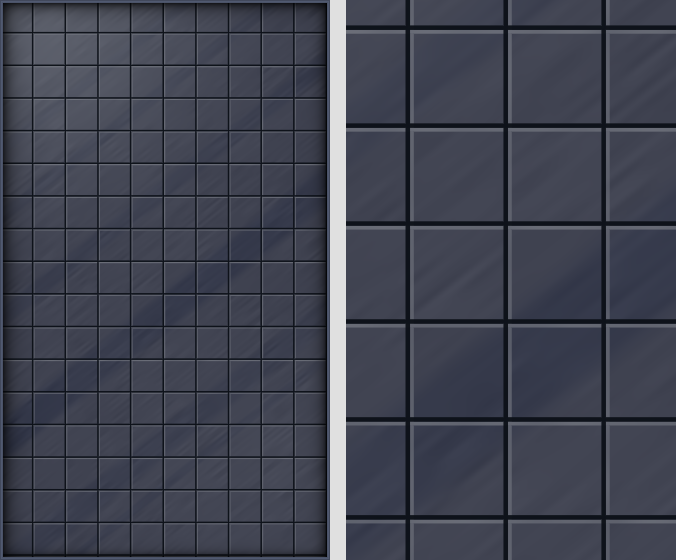
Left: the whole. Right: its middle third, enlarged.
This pattern is drawn by a Shadertoy shader. Its source:

```glsl
// Lengths are fractions of the canvas height
const float PITCH = 0.0583;
const float GROOVE_HALF = 0.00135;
const float BEVEL_HALF = 0.0011;
const float BEVEL_OFFSET = 0.0025;
const float FRAME_WIDTH = 0.0052;
const float SHADOW_REACH = 0.014;
const float STREAK_SLOPE = 0.79;
const float SCRATCH_FREQ = 210.0;
const float SCRATCH_GAIN = 0.042;

const vec3 SLATE = vec3(0.243, 0.254, 0.310);
const vec3 STREAK_BLUE = vec3(0.190, 0.208, 0.280);
const vec3 GLOW = vec3(0.115, 0.118, 0.108);
const vec3 GROOVE = vec3(0.045, 0.062, 0.090);
const vec3 BEVEL = vec3(0.415, 0.428, 0.468);
const vec3 FRAME = vec3(0.315, 0.350, 0.440);

// Diagonal streaks: centre, half width, strength
const vec3 STREAKS[6] = vec3[6](
    vec3(0.27, 0.012, 0.40), vec3(0.39, 0.014, 0.45),
    vec3(0.57, 0.020, 0.60), vec3(0.79, 0.038, 1.00),
    vec3(1.02, 0.030, 0.55), vec3(1.10, 0.010, 0.50));

float hash(vec2 p) {
    vec3 q = fract(p.xyx * vec3(0.1031, 0.1030, 0.0973));
    q += dot(q, q.yzx + 33.33);
    return fract((q.x + q.y) * q.z);
}

float noise(vec2 p) {
    vec2 cell = floor(p), f = fract(p);
    f = f * f * (3.0 - 2.0 * f);
    return mix(mix(hash(cell), hash(cell + vec2(1, 0)), f.x),
               mix(hash(cell + vec2(0, 1)), hash(cell + vec2(1, 1)), f.x), f.y);
}

// Antialiased coverage of a strip, one result per axis
vec2 strip(vec2 dist, float halfWidth, float pixel) {
    vec2 lo = max(dist - 0.5 * pixel, -halfWidth);
    vec2 hi = min(dist + 0.5 * pixel, vec2(halfWidth));
    return clamp((hi - lo) / pixel, 0.0, 1.0);
}

// Broad bluish bands rising to the right
float streakAmount(vec2 p) {
    float across = p.y + STREAK_SLOPE * p.x;
    float amount = 0.0;
    for (int i = 0; i < 6; i++) {
        vec3 s = STREAKS[i];
        float band = 1.0 - smoothstep(s.y * 0.6, s.y * 1.3, abs(across - s.x));
        float fade = 0.6 + 0.4 * noise(vec2(p.x * 5.0, float(i) * 7.0));
        amount = max(amount, band * s.z * fade);
    }
    return amount;
}

// Fine diagonal brushing, patchy and different on each tile
float scratches(vec2 p, vec2 tile) {
    vec2 along = normalize(vec2(1.0, -STREAK_SLOPE));
    vec2 brushed = vec2(dot(p, vec2(-along.y, along.x)), dot(p, along));
    float seed = hash(tile + 3.0);
    float grain = noise(brushed * vec2(SCRATCH_FREQ, 22.0) + seed * 90.0) - 0.5;
    float patches = smoothstep(0.2, 0.8, noise(p * 34.0 + seed * 40.0));
    return grain * mix(0.25, 1.0, patches) * (0.6 + 0.6 * seed);
}

void mainImage(out vec4 fragColor, in vec2 fragCoord) {
    float pixel = 1.0 / iResolution.y;
    vec2 size = iResolution.xy * pixel;
    vec2 p = vec2(fragCoord.x, iResolution.y - fragCoord.y) * pixel;
    vec2 tile = floor(p / PITCH);
    vec2 toLine = (fract(p / PITCH + 0.5) - 0.5) * PITCH;

    // Slate surface: streaks, corner light, brushing
    vec3 color = mix(SLATE, STREAK_BLUE, streakAmount(p));
    float topLight = exp(-dot(p - vec2(0.08, 0.03), p - vec2(0.08, 0.03)) * 14.0);
    float lowLight = exp(-length((p - vec2(0.48, 0.82)) * vec2(3.5, 4.5)));
    color += GLOW * (topLight + 0.25 * lowLight);
    color += SCRATCH_GAIN * scratches(p, tile);
    color += 0.012 * (hash(tile) - 0.5);

    // Lit bevel beside each dark groove
    vec2 bevel = strip(toLine - BEVEL_OFFSET, BEVEL_HALF, pixel);
    vec2 groove = strip(toLine, GROOVE_HALF, pixel);
    float wear = 0.72 + 0.28 * noise(p * 45.0);
    color = mix(color, BEVEL + 0.4 * GLOW * topLight, max(bevel.x * 0.85, bevel.y) * wear);
    color = mix(color, GROOVE, max(groove.x, groove.y) * 0.95);

    // Shadow cast inward by the frame
    vec2 nearEdge = p - FRAME_WIDTH;
    vec2 farEdge = size - p - FRAME_WIDTH;
    vec4 shade = exp(-max(vec4(nearEdge, farEdge), 0.0) / (SHADOW_REACH * vec4(1.0, 0.8, 0.75, 0.5)));
    color *= (1.0 - 0.7 * shade.x) * (1.0 - 0.75 * shade.y)
           * (1.0 - 0.75 * shade.z) * (1.0 - 0.7 * shade.w);

    // Raised frame with a darker outer rim
    vec2 edge = min(nearEdge, farEdge);
    float inset = min(edge.x, edge.y);
    float frame = clamp(0.5 - inset / pixel, 0.0, 1.0);
    float rim = smoothstep(0.0, 0.5, (inset + FRAME_WIDTH) / FRAME_WIDTH);
    color = mix(color, FRAME * mix(0.75, 1.0, rim), frame);

    fragColor = vec4(color, 1.0);
}
```
